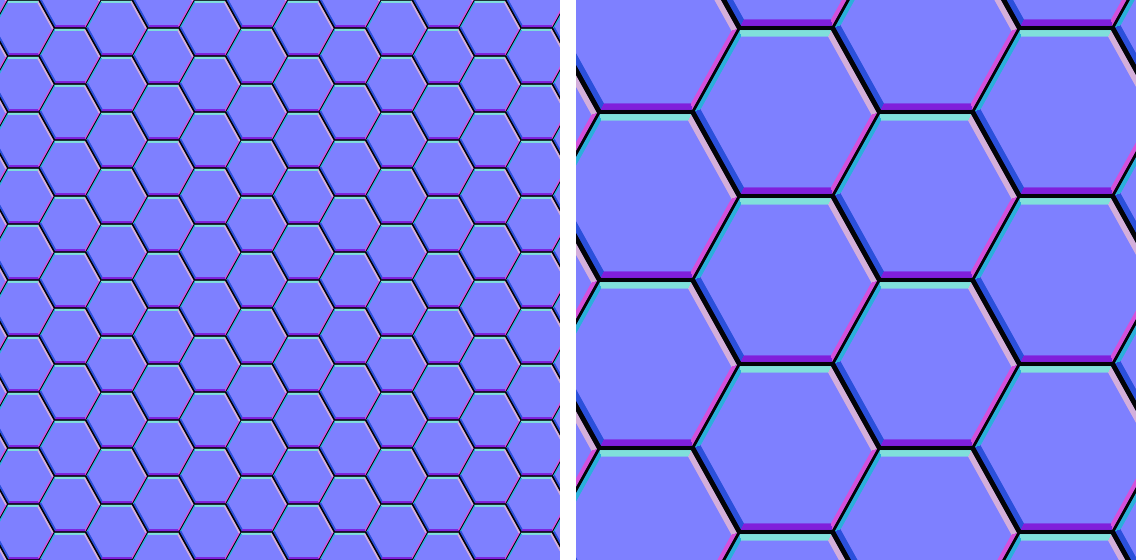
Left: the whole. Right: its middle third, enlarged.
A WebGL 2 fragment shader for this texture map:

```glsl
#version 300 es
precision highp float;
// Tangent-space normal map of bevelled hexagonal tiles with dark joints.
uniform vec2 u_resolution;
out vec4 fragColor;

const vec2 REPEATS = vec2(6.0, 10.0);

// Offset from the nearest tile centre of one staggered set, in canvas units
vec2 tileOffset(vec2 uv, vec2 centre) {
  return (fract(uv * REPEATS - centre + 0.5) - 0.5) / REPEATS;
}

// Outward axis of each pair of opposite edges: flat, falling, rising
vec2 edgeAxis(int i) {
  vec2 slanted = normalize(vec2(0.5 / REPEATS.y, 1.0 / (6.0 * REPEATS.x)));
  if (i == 0) return vec2(0.0, 1.0);
  return i == 1 ? slanted : vec2(-slanted.x, slanted.y);
}

// Distance from the tile centre to an edge pair
float apothem(int i) {
  return i == 0 ? 0.5 / REPEATS.y : edgeAxis(i).x * sign(edgeAxis(i).x) / (3.0 * REPEATS.x);
}

float edgeDistance(vec2 p, int i) {
  return apothem(i) - abs(dot(p, edgeAxis(i)));
}

float hexDistance(vec2 p) {
  return min(edgeDistance(p, 0), min(edgeDistance(p, 1), edgeDistance(p, 2)));
}

void main() {
  vec2 uv = gl_FragCoord.xy / u_resolution;
  float blur = 0.5 / min(u_resolution.x, u_resolution.y);

  // Pick the tile that contains this point
  vec2 p = tileOffset(uv, vec2(0.25, 0.5));
  if (hexDistance(p) < 0.0) p = tileOffset(uv, vec2(0.75, 0.0));

  // Joint half-widths and bevel reach for the three edge directions
  vec3 jointWidth = vec3(0.00125, 0.0015, 0.00088);
  vec3 bevelReach = vec3(0.0051, 0.0049, 0.0034);

  float joint = 0.0;
  float bevel = 0.0;
  float nearest = 1e3;
  vec2 tilt = vec2(0.0);
  for (int i = 0; i < 3; i++) {
    float d = edgeDistance(p, i);
    joint = max(joint, 1.0 - smoothstep(-blur, blur, d - jointWidth[i]));
    // The closest edge owns the bevel, which mitres the corners
    if (d / bevelReach[i] < nearest) {
      nearest = d / bevelReach[i];
      bevel = 1.0 - smoothstep(-blur, blur, d - bevelReach[i]);
      tilt = edgeAxis(i) * sign(dot(p, edgeAxis(i)));
    }
  }

  // Encode the facing of each bevel as colour, then lay the joints on top
  vec3 flatColor = vec3(0.495, 0.5, 1.0);
  vec3 bevelColor = vec3(0.5 + 0.38 * tilt, 0.86);
  vec3 jointColor = vec3(0.01, 0.01, 0.03);
  vec3 color = mix(flatColor, bevelColor, bevel);
  fragColor = vec4(mix(color, jointColor, joint), 1.0);
}
```
